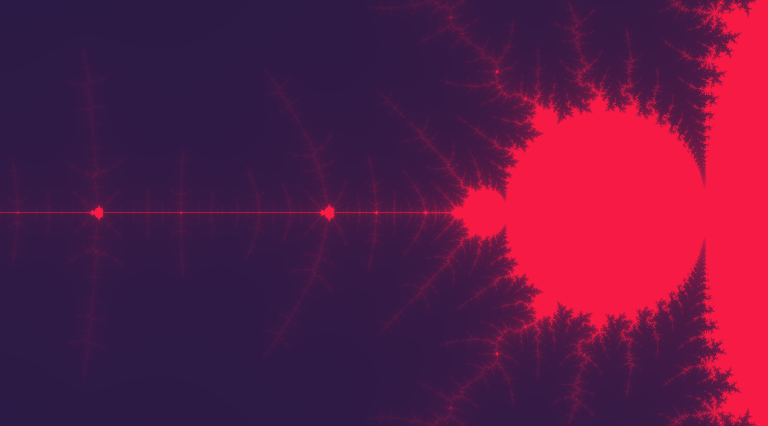
Reproduce this background procedurally as a WebGL 2 fragment shader.

```glsl
#version 300 es
precision highp float;
// Crimson Mandelbrot bulbs and their hairy needle on a deep violet ground.

#define CENTER vec2(-1.41, 0.0)
#define VIEW_WIDTH 0.1
#define MAX_STEPS 240
#define BAILOUT 256.0
#define SAMPLES 2
#define OUTSIDE vec3(0.13, 0.10, 0.27)
#define INSIDE vec3(0.97, 0.10, 0.27)

uniform vec2 u_resolution;
out vec4 fragColor;

// Smooth escape time, scaled to 0..1; points that never escape give 1.
float escapeTime(vec2 c) {
    vec2 z = vec2(0.0);
    for (int i = 1; i <= MAX_STEPS; i++) {
        z = vec2(z.x * z.x - z.y * z.y, 2.0 * z.x * z.y) + c;
        float r2 = dot(z, z);
        if (r2 > BAILOUT) {
            float steps = float(i) - log2(0.5 * log2(r2));
            return clamp(steps / float(MAX_STEPS), 0.0, 1.0);
        }
    }
    return 1.0;
}

void main() {
    vec2 corner = floor(gl_FragCoord.xy);
    float total = 0.0;

    // Supersample from the cell corner so that one row lies on the real axis.
    for (int j = 0; j < SAMPLES; j++) {
        for (int i = 0; i < SAMPLES; i++) {
            vec2 point = corner + vec2(i, j) / float(SAMPLES);
            vec2 offset = (point - 0.5 * u_resolution) / u_resolution.x;
            total += escapeTime(CENTER + offset * VIEW_WIDTH);
        }
    }

    float heat = total / float(SAMPLES * SAMPLES);
    fragColor = vec4(mix(OUTSIDE, INSIDE, heat), 1.0);
}
```
